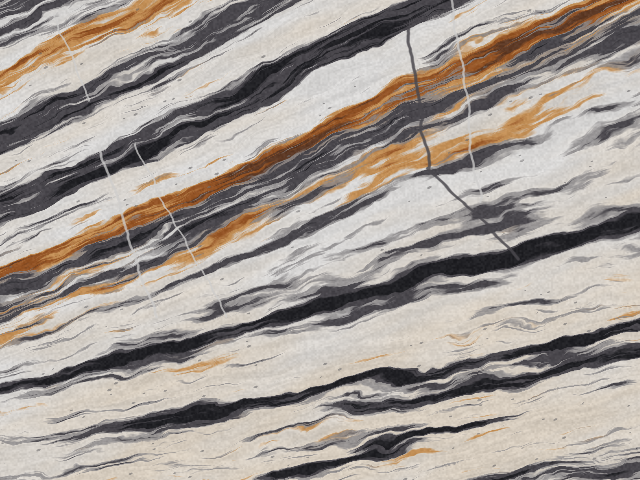
Write a Shadertoy shader that draws this texture.

```glsl
// Polished banded onyx: fanning white, charcoal and rust layers cut by thin cracks.

const vec3 WHITE = vec3(0.85, 0.845, 0.84);
const vec3 CREAM = vec3(0.84, 0.80, 0.745);
const vec3 GREY = vec3(0.55, 0.54, 0.545);
const vec3 CHARCOAL = vec3(0.29, 0.28, 0.30);
const vec3 BLACK = vec3(0.13, 0.13, 0.145);
const vec3 AMBER = vec3(0.76, 0.56, 0.34);
const vec3 RUST = vec3(0.58, 0.33, 0.15);
const vec3 BROWN = vec3(0.33, 0.21, 0.15);

float hash(vec2 p) {
    return fract(sin(dot(p, vec2(127.1, 311.7))) * 43758.5453);
}

float noise(vec2 p) {
    vec2 i = floor(p), f = fract(p);
    f = f * f * (3.0 - 2.0 * f);
    float low = mix(hash(i), hash(i + vec2(1, 0)), f.x);
    float high = mix(hash(i + vec2(0, 1)), hash(i + vec2(1, 1)), f.x);
    return mix(low, high, f.y);
}

// Fractal noise centred on zero
float fbm(vec2 p) {
    float sum = 0.0, amp = 0.53;
    for (int i = 0; i < 4; i++) {
        sum += amp * (noise(p) - 0.5);
        p = p * 2.03 + vec2(17.3, 9.1);
        amp *= 0.5;
    }
    return sum;
}

// Soft-edged window between two limits
float band(float s, float lo, float hi, float soft) {
    return smoothstep(lo - soft, lo + soft, s) * (1.0 - smoothstep(hi - soft, hi + soft, s));
}

// Layers are straight lines that grow steeper upward; bisect for the layer's height at x = 0
float layerAt(vec2 p) {
    float s = 0.3, stride = 0.5;
    for (int i = 0; i < 18; i++) {
        float slope = mix(0.2, 0.47, smoothstep(0.1, 0.36, s));
        s += stride * sign(p.y - s - p.x * slope);
        stride *= 0.5;
    }
    return s;
}

// How much dark mineral each layer holds
float darkDensity(float s, float x) {
    float d = 0.55 * band(s, 0.90, 1.10, 0.03);
    d += 0.82 * band(s, 0.69, 0.76, 0.02);
    d += 0.92 * band(s, 0.53, 0.60, 0.014);
    d += 0.60 * band(s, 0.315, 0.392, 0.012);
    d += 0.58 * band(s, 0.266, 0.280, 0.006);
    d += 0.27 * band(s, 0.150, 0.238, 0.012);
    d += 1.00 * band(s, 0.174, 0.189, 0.004);
    d += 0.24 * band(s, -0.015, 0.072, 0.010);
    d += 0.98 * band(s, 0.040, 0.059, 0.005) * smoothstep(0.10, 0.35, x);
    d += 0.95 * band(s, -0.006, 0.012, 0.005) * smoothstep(0.60, 0.80, x);
    d += 1.10 * band(s, -0.083, -0.068, 0.005) * band(x, 0.77, 1.06, 0.08);
    d += 1.15 * band(s, -0.108, -0.088, 0.005) * band(x, 0.54, 0.86, 0.06);
    d += 0.60 * band(s, -0.250, -0.185, 0.015);
    return d;
}

// How much iron stain each layer holds
float rustDensity(float s) {
    float r = 0.92 * band(s, 0.388, 0.440, 0.014);
    r += 0.40 * band(s, 0.320, 0.400, 0.020);
    r += 0.34 * band(s, 0.268, 0.325, 0.010);
    return r + 0.58 * band(s, 0.80, 0.88, 0.025);
}

// Coverage of a wandering crack from a to b
float crack(vec2 p, vec2 a, vec2 b, float width) {
    p.x += 0.022 * fbm(vec2(p.y * 22.0, a.x * 31.0));
    vec2 ab = b - a;
    float t = clamp(dot(p - a, ab) / dot(ab, ab), 0.0, 1.0);
    return 1.0 - smoothstep(width * 0.4, width * 1.6, length(p - a - ab * t));
}

// Sparse flattened pits
float pits(vec2 uv, float amount) {
    vec2 cell = floor(uv), f = fract(uv) - 0.5;
    f -= 0.4 * (vec2(hash(cell + 3.1), hash(cell + 7.7)) - 0.5);
    float radius = 0.12 + 0.18 * hash(cell + 5.3);
    return step(1.0 - amount, hash(cell)) * (1.0 - smoothstep(radius * 0.5, radius, length(f)));
}

void mainImage(out vec4 fragColor, in vec2 fragCoord) {
    vec2 p = fragCoord / iResolution.y;
    vec2 grainDir = vec2(0.93, 0.37);
    vec2 uv = vec2(dot(p, grainDir), dot(p, vec2(-grainDir.y, grainDir.x)));

    // Folded layers with fine streaks along them
    float fold = 0.05 * fbm(uv * vec2(3.0, 5.0)) + 0.035 * fbm(uv * vec2(13.0, 24.0));
    float s = layerAt(p + vec2(0.0, fold));
    float streak = fbm(vec2(uv.x * 5.0, s * 62.0));
    float fine = fbm(vec2(uv.x * 11.0 + 4.0, s * 165.0));
    float layers = 1.5 * streak + 1.1 * fine;

    // Pale ground
    float warmth = 0.25 + 0.5 * band(s, -0.3, 0.16, 0.03) + 1.6 * fbm(uv * vec2(4.0, 16.0));
    vec3 col = mix(WHITE, CREAM, clamp(warmth, 0.0, 1.0));
    col *= 1.0 + 0.13 * fine + 0.10 * streak;

    // Iron stains
    float stain = rustDensity(s) + 1.1 * fbm(vec2(uv.x * 6.0 + 9.0, s * 48.0)) + 0.9 * fine;
    col = mix(col, AMBER, smoothstep(0.32, 0.55, stain));
    col = mix(col, RUST, smoothstep(0.60, 0.85, stain));
    col = mix(col, BROWN, 0.85 * smoothstep(0.90, 1.15, stain));

    // Dark mineral, from grey rims to black cores
    float dark = darkDensity(s, p.x) + layers;
    col = mix(col, GREY, 0.85 * smoothstep(0.26, 0.46, dark));
    col = mix(col, CHARCOAL, smoothstep(0.50, 0.64, dark));
    col = mix(col, BLACK, smoothstep(0.88, 1.15, dark));

    // Pits and crystal grain
    float pale = 1.0 - smoothstep(0.2, 0.4, dark);
    col = mix(col, GREY * 0.8, 0.6 * pale * pits(uv * vec2(45.0, 95.0), 0.05));
    col += 0.07 * (noise(p * 260.0) - 0.5);

    // Healed pale cracks and one open dark crack
    float healed = crack(p, vec2(0.20, 0.70), vec2(0.33, 0.34), 0.0026);
    healed = max(healed, crack(p, vec2(0.28, 0.70), vec2(0.47, 0.34), 0.0018));
    healed = max(healed, crack(p, vec2(0.94, 1.00), vec2(1.00, 0.58), 0.0024));
    healed = max(healed, crack(p, vec2(0.11, 0.97), vec2(0.19, 0.79), 0.0018));
    float open = crack(p, vec2(0.85, 0.94), vec2(0.895, 0.65), 0.0032);
    open = max(open, crack(p, vec2(0.895, 0.65), vec2(1.085, 0.46), 0.0028));
    col = mix(col, WHITE * 0.95, 0.75 * healed);
    col = mix(col, CHARCOAL, 0.85 * open);

    fragColor = vec4(clamp(col, 0.0, 1.0), 1.0);
}
```
